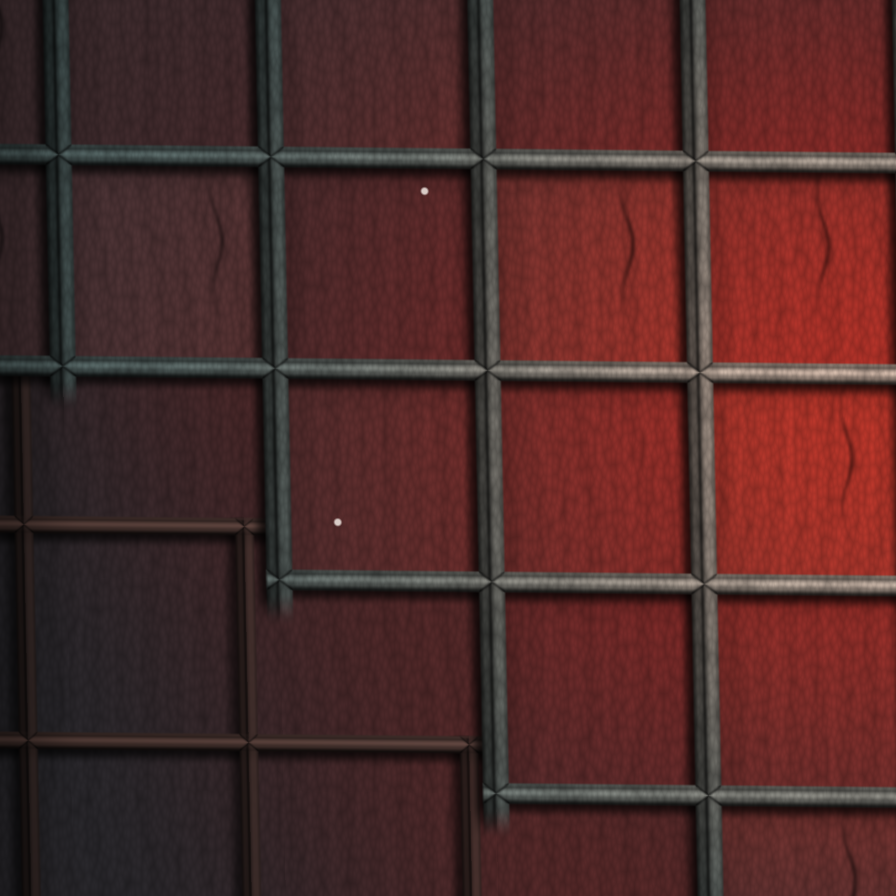
Give the GLSL for this texture, as a WebGL 1 fragment shader.

```glsl
precision highp float;
// Red timber panels behind a square lattice of mitred bars, lit from the right.
// A staircase of cells at the lower left opens onto a second, dimmer lattice set
// further back. Grain is layered sines; mottling is cellular noise.

uniform vec2 u_resolution;

// Front lattice and recessed lattice, in canvas units
const vec2 FRONT_ORIGIN = vec2(0.082, 0.115);
const vec2 FRONT_PITCH = vec2(0.237, 0.236);
const vec2 FRONT_HALF = vec2(0.0145, 0.0115);
const vec2 BACK_ORIGIN = vec2(0.035, 0.169);
const vec2 BACK_PITCH = vec2(0.246, 0.241);
const vec2 BACK_HALF = vec2(0.0105, 0.0095);
const vec2 TILT = vec2(0.02, 0.01);
const float STAIR_TOP = 2.0;
const float SHADOW_REACH = 0.017;
const float SOFTNESS = 0.0016;

// Light and colour
const vec2 LAMP = vec2(1.0, 0.55);
const vec2 LAMP_REACH = vec2(0.55, 0.50);
const vec3 PANEL_DIM = vec3(0.215, 0.160, 0.170);
const vec3 PANEL_LIT = vec3(0.620, 0.170, 0.140);
const vec3 BACK_DIM = vec3(0.140, 0.135, 0.150);
const vec3 BACK_LIT = vec3(0.300, 0.140, 0.140);
const vec3 BAR_DIM = vec3(0.240, 0.300, 0.300);
const vec3 BAR_LIT = vec3(0.660, 0.580, 0.530);
const vec3 BAR_BACK = vec3(0.310, 0.225, 0.205);
const vec3 SPECK = vec3(0.85, 0.80, 0.78);

float hash(vec2 p) {
  return fract(sin(dot(p, vec2(12.99, 78.23))) * 4375.85);
}

// Distance to the nearest scattered point
float cellular(vec2 p) {
  vec2 base = floor(p);
  float nearest = 2.0;
  for (int j = -1; j <= 1; j++) {
    for (int i = -1; i <= 1; i++) {
      vec2 cell = base + vec2(float(i), float(j));
      vec2 point = cell + vec2(hash(cell), hash(cell + 37.0));
      nearest = min(nearest, length(p - point));
    }
  }
  return nearest;
}

float bump(float x, float width) {
  return exp(-x * x / (width * width));
}

float band(float d, float halfWidth) {
  float aa = max(SOFTNESS, 0.75 / min(u_resolution.x, u_resolution.y));
  return 1.0 - smoothstep(halfWidth - aa, halfWidth + aa, abs(d));
}

// Paints the upright and rail nearest to a point; show holds their visibility
vec3 paintBars(vec3 col, vec2 d, vec2 halfWidth, vec2 show, vec3 tint) {
  vec2 t = d / halfWidth;
  vec2 shade = smoothstep(-halfWidth - SHADOW_REACH, -halfWidth, d) * step(d, vec2(0.0)) * show;
  col *= (1.0 - 0.72 * shade.x) * (1.0 - 0.68 * shade.y);

  float upright = band(d.x, halfWidth.x) * show.x;
  float rail = band(d.y, halfWidth.y) * show.y;
  float uprightTone = 0.52 + 0.32 * smoothstep(-0.2, 0.4, t.x)
    - 0.25 * bump(t.x + 0.15, 0.16) - 0.25 * smoothstep(0.6, 1.0, abs(t.x));
  float railTone = 0.72 + 0.42 * bump(t.y - 0.1, 0.35)
    - 0.12 * bump(t.y - 0.6, 0.15) - 0.5 * (1.0 - smoothstep(-0.95, -0.4, t.y));

  // Diagonal joint where the two bars cross
  float diagonal = abs(t.x) - abs(t.y);
  float joint = upright * rail * bump(diagonal, 0.2);
  rail *= mix(1.0, smoothstep(-0.15, 0.15, diagonal), upright);
  col = mix(col, tint * uprightTone, upright);
  col = mix(col, tint * railTone, rail);
  return col * (1.0 - 0.4 * joint);
}

void main() {
  vec2 p = gl_FragCoord.xy / u_resolution;
  vec2 q = p + vec2(TILT.x * p.y, TILT.y * (p.x - 0.5));
  vec2 toLamp = (p - LAMP) / LAMP_REACH;
  float glow = exp(-dot(toLamp, toLamp));

  vec2 front = (q - FRONT_ORIGIN) / FRONT_PITCH;
  vec2 back = (q - BACK_ORIGIN) / BACK_PITCH;
  vec2 id = floor(front);
  vec2 local = front - id;
  float recess = step(id.y, STAIR_TOP - 1.0 - max(id.x, 0.0));

  // Panels, each a little different in hue and brightness
  float variety = hash(id + 5.0);
  vec3 panel = mix(PANEL_DIM, PANEL_LIT, glow) * (0.92 + 0.16 * variety);
  panel.g += 0.03 * glow * (variety - 0.5);
  panel *= 0.82 + 0.18 * smoothstep(0.0, 0.22, min(local.x, 1.0 - local.y));
  vec3 backPanel = mix(BACK_DIM, BACK_LIT, smoothstep(0.1, 0.7, p.x + 0.4 * p.y));
  vec3 col = mix(panel, backPanel, recess);

  // Wood grain, and a dark crack in some front panels
  float sway = 2.0 * sin(p.y * 9.0 + 4.0 * id.x) + sin(p.y * 23.0 + id.y);
  float grain = sin(p.x * 210.0 + sway) + 0.6 * sin(p.x * 470.0 - 1.7 * sway)
    + 0.4 * sin(p.x * 95.0 + 0.8 * sway);
  float mottle = cellular(p * vec2(170.0, 75.0)) - 0.5;
  col *= 1.0 + 0.035 * grain - 0.22 * mottle;
  float crackX = 0.35 + 0.4 * variety + 0.025 * sin(local.y * 13.0);
  float crack = bump(local.x - crackX, 0.013) * bump(local.y - 0.6, 0.25);
  col *= 1.0 - 0.4 * crack * step(0.5, variety) * (1.0 - recess);

  // Recessed lattice, stepping down to the right
  vec2 backLine = floor(back + 0.5);
  float hanging = 1.0 - smoothstep(0.02, 0.05, back.y - STAIR_TOP + backLine.x);
  col = paintBars(col, (back - backLine) * BACK_PITCH, BACK_HALF,
    recess * vec2(0.8 * hanging, 1.0), BAR_BACK * (0.75 + 0.5 * p.x + 0.3 * p.y));

  // Front lattice; uprights fade into short stubs below the stairs
  vec2 line = floor(front + 0.5);
  float foot = STAIR_TOP - max(line.x, 0.0);
  float standing = smoothstep(foot - 0.22, foot - 0.04, front.y);
  float reaching = max(step(STAIR_TOP - 0.5, line.y),
    smoothstep(-0.07, -0.05, front.x - STAIR_TOP + line.y));
  float wear = 1.0 - 0.25 * mottle + 0.05 * sin(p.x * 61.0 + 3.0 * sin(p.y * 47.0));
  col = paintBars(col, (front - line) * FRONT_PITCH, FRONT_HALF,
    vec2(standing, reaching), mix(BAR_DIM, BAR_LIT, glow) * wear);

  // Pale specks climbing one column
  vec2 speckAt = vec2(0.28, 0.275) + (id.y - 1.0) * vec2(0.44, 0.57);
  float speck = band(length((local - speckAt) * FRONT_PITCH), 0.004);
  col = mix(col, SPECK, speck * step(abs(id.x - 1.0), 0.5));

  col *= mix(0.72, 1.0, smoothstep(0.0, 0.1, p.x));
  gl_FragColor = vec4(col, 1.0);
}
```
